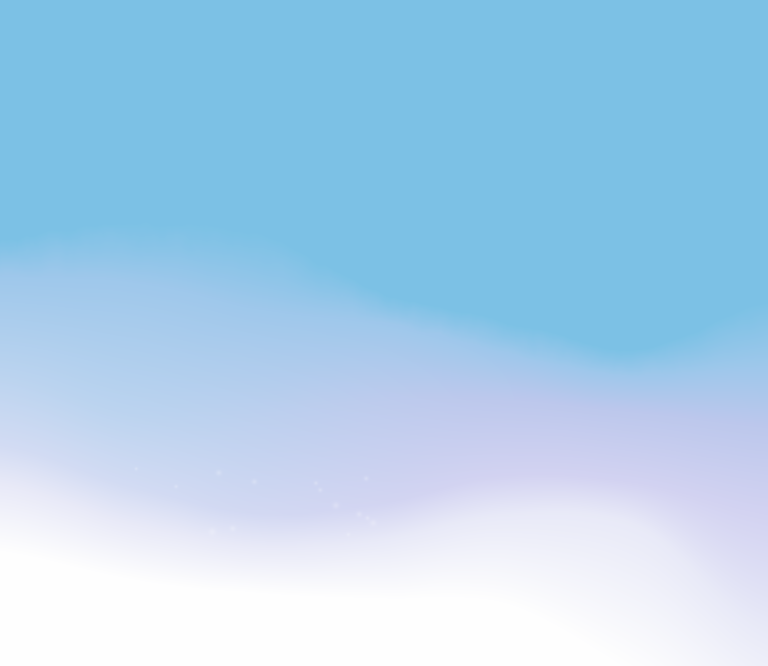
Reproduce this background procedurally as a Shadertoy shader.

```glsl
// Soft blue sky melting through lavender haze into white mist.

const int KNOTS = 7;
// Heights (0 bottom, 1 top) at which each tone is reached, from left to right.
const float SKY_EDGE[KNOTS]  = float[](0.645, 0.665, 0.650, 0.560, 0.515, 0.475, 0.545);
const float BLUE_EDGE[KNOTS] = float[](0.585, 0.580, 0.540, 0.512, 0.468, 0.435, 0.450);
const float LILAC_EDGE[KNOTS]= float[](0.430, 0.380, 0.380, 0.400, 0.400, 0.380, 0.360);
const float PALE_EDGE[KNOTS] = float[](0.330, 0.270, 0.230, 0.245, 0.290, 0.275, 0.230);
const float MIST_EDGE[KNOTS] = float[](0.270, 0.215, 0.180, 0.190, 0.230, 0.210, 0.050);
const float WHITE_EDGE[KNOTS]= float[](0.170, 0.130, 0.110, 0.100, 0.090, -0.02, -0.15);

const vec3 SKY         = vec3(0.485, 0.758, 0.898);
const vec3 BLUE_HAZE   = vec3(0.620, 0.782, 0.920);
const vec3 LILAC_LEFT  = vec3(0.735, 0.830, 0.938);
const vec3 LILAC_RIGHT = vec3(0.738, 0.782, 0.925);
const vec3 PALE_LEFT   = vec3(0.825, 0.860, 0.953);
const vec3 PALE_RIGHT  = vec3(0.825, 0.825, 0.945);
const vec3 MIST        = vec3(0.910, 0.915, 0.970);
const vec3 WHITE       = vec3(0.995);

const float WISP_HEIGHT = 0.022;
const float HAZE_DRIFT = 0.012;
const int SPECKS = 14;
const float SPECK_RADIUS = 0.006;
const float SPECK_STRENGTH = 0.22;

float hash(vec2 p) {
    return fract(sin(dot(p, vec2(127.1, 311.7))) * 43758.55);
}

float noise(vec2 p) {
    vec2 i = floor(p), f = fract(p);
    f = f * f * (3.0 - 2.0 * f);
    return mix(mix(hash(i), hash(i + vec2(1, 0)), f.x),
               mix(hash(i + vec2(0, 1)), hash(i + vec2(1, 1)), f.x), f.y);
}

float fbm(vec2 p) {
    float sum = 0.0, gain = 0.5;
    for (int i = 0; i < 4; i++) {
        sum += gain * noise(p);
        p = p * 2.03 + 7.1;
        gain *= 0.5;
    }
    return sum;
}

// Catmull-Rom curve through evenly spaced heights.
float curve(float heights[KNOTS], float x) {
    float s = clamp(x, 0.0, 1.0) * float(KNOTS - 1);
    int i = min(int(s), KNOTS - 2);
    float t = s - float(i);
    float a = heights[max(i - 1, 0)], b = heights[i];
    float c = heights[i + 1], d = heights[min(i + 2, KNOTS - 1)];
    return b + 0.5 * t * (c - a + t * (2.0 * a - 5.0 * b + 4.0 * c - d
             + t * (3.0 * (b - c) + d - a)));
}

// 0 at the upper height, 1 at the lower height.
float descend(float y, float upper, float lower) {
    return clamp((upper - y) / (upper - lower), 0.0, 1.0);
}

void mainImage(out vec4 fragColor, in vec2 fragCoord) {
    vec2 uv = fragCoord / iResolution.xy;
    float aspect = iResolution.x / iResolution.y;
    vec2 p = vec2(uv.x * aspect, uv.y);

    // Height contours, gently disturbed by drifting haze
    float y = uv.y + HAZE_DRIFT * (fbm(p * vec2(5.0, 7.0)) - 0.47);
    float sky = curve(SKY_EDGE, uv.x);
    float blue = curve(BLUE_EDGE, uv.x);
    float lilac = curve(LILAC_EDGE, uv.x);
    float pale = curve(PALE_EDGE, uv.x);
    float mist = curve(MIST_EDGE, uv.x);
    float white = curve(WHITE_EDGE, uv.x);

    // Feathered wisps along the upper edge of the haze
    float wisp = fbm(p * vec2(38.0, 22.0)) - 0.47;
    float nearEdge = exp(-pow((uv.y - sky + 0.02) / 0.045, 2.0));
    float wispY = y - WISP_HEIGHT * wisp * nearEdge * (1.0 - 0.6 * uv.x);

    // Tones layered from the sky down
    float side = smoothstep(0.1, 0.7, uv.x);
    vec3 color = mix(SKY, BLUE_HAZE, descend(wispY, sky, blue));
    color = mix(color, mix(LILAC_LEFT, LILAC_RIGHT, side), descend(y, blue, lilac));
    color = mix(color, mix(PALE_LEFT, PALE_RIGHT, side), descend(y, lilac, pale));
    color = mix(color, MIST, descend(y, pale, mist));
    color = mix(color, WHITE, descend(y, mist, white));

    // Faint specks scattered above the mist on the left
    for (int i = 0; i < SPECKS; i++) {
        float id = float(i);
        float x = mix(0.14, 0.50, hash(vec2(id, 1.3)));
        float h = mix(0.19, 0.30, hash(vec2(id, 4.7)));
        float size = SPECK_RADIUS * mix(0.4, 1.0, hash(vec2(id, 8.1)));
        float d = length(p - vec2(x * aspect, h));
        color = mix(color, WHITE, SPECK_STRENGTH * exp(-d * d / (size * size)));
    }

    fragColor = vec4(color, 1.0);
}
```
